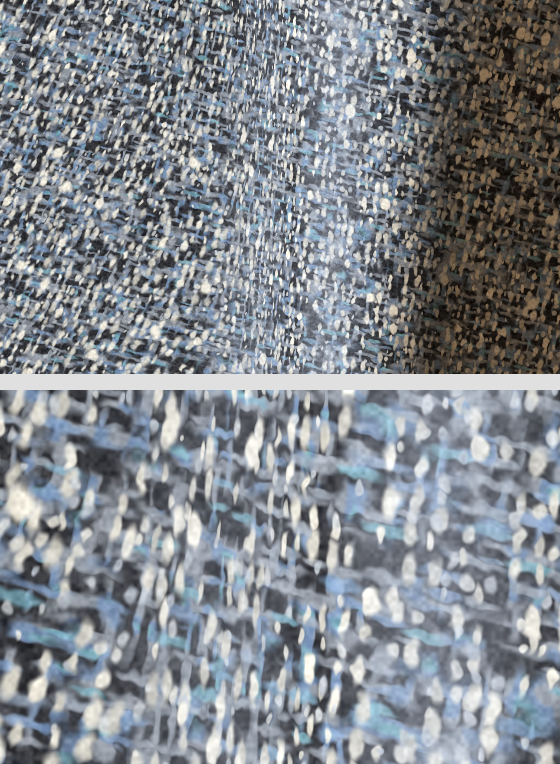
Top: the whole. Bottom: its middle third, enlarged.
Give the GLSL for this texture, as a Shadertoy shader.

```glsl
// Folded tweed cloth: cream flecks and grey-blue threads on black, lit along a soft vertical ridge.

const vec3 INK   = vec3(0.095, 0.09, 0.095);
const vec3 SLATE = vec3(0.56, 0.585, 0.615);
const vec3 BLUE  = vec3(0.42, 0.53, 0.68);
const vec3 TEAL  = vec3(0.43, 0.66, 0.71);
const vec3 CREAM = vec3(0.99, 0.96, 0.88);
const vec3 SHEEN = vec3(0.70, 0.74, 0.81);
const vec3 BROWN = vec3(0.66, 0.56, 0.46);
const vec3 UMBER = vec3(0.17, 0.13, 0.085);

float hash(vec2 p, float seed) {
    vec3 q = fract(vec3(p.xyx + seed * 17.3) * vec3(0.1031, 0.1030, 0.0973));
    q += dot(q, q.yzx + 33.33);
    return fract((q.x + q.y) * q.z);
}

float valueNoise(vec2 p, float seed) {
    vec2 i = floor(p), f = fract(p);
    f = f * f * (3.0 - 2.0 * f);
    float low  = mix(hash(i, seed), hash(i + vec2(1, 0), seed), f.x);
    float high = mix(hash(i + vec2(0, 1), seed), hash(i + vec2(1, 1), seed), f.x);
    return mix(low, high, f.y);
}

float bump(float x, float centre, float width) {
    float d = (x - centre) / width;
    return exp(-d * d);
}

// Jittered elliptical stitches: x = coverage, y = random tint of the top stitch.
vec2 stitches(vec2 cloth, vec2 density, vec2 halfSize, float fill, float soft, float seed) {
    vec2 g = cloth * density;
    vec2 cell = floor(g);
    vec2 result = vec2(0.0);
    for (int j = -1; j <= 1; j++)
    for (int i = -1; i <= 1; i++) {
        vec2 id = cell + vec2(i, j);
        if (hash(id, seed) > fill) continue;
        vec2 jitter = vec2(hash(id, seed + 1.0), hash(id, seed + 2.0)) - 0.5;
        vec2 size = halfSize * mix(0.65, 1.3, hash(id, seed + 3.0));
        float d = length((g - id - 0.5 - 0.5 * jitter) / size);
        float cover = 1.0 - smoothstep(1.0 - soft, 1.0 + soft, d);
        if (cover > result.x) result = vec2(cover, hash(id, seed + 4.0));
    }
    return result;
}

// Cloth coordinates: leaning threads, squeezed where the sheet turns into the fold.
vec2 clothCoords(vec2 p) {
    float lean = mix(0.45, 0.14, smoothstep(0.2, 0.85, p.x));
    lean += 0.10 * smoothstep(0.95, 1.3, p.x);
    float squeeze = 0.13 * smoothstep(0.60, 0.83, p.x);
    return vec2(p.x + squeeze - lean * (p.y - 0.5), p.y + 0.26 * p.x);
}

vec3 threadTint(float t) {
    vec3 tint = mix(SLATE, BLUE, smoothstep(0.45, 0.70, t));
    return mix(tint, TEAL, smoothstep(0.75, 0.95, t));
}

vec3 weave(vec2 cloth, float soft) {
    // Slightly ragged outlines
    vec2 ragged = vec2(valueNoise(cloth * 100.0, 1.0), valueNoise(cloth * 100.0, 2.0)) - 0.5;
    cloth += 0.006 * ragged;

    // Fine streaks along both thread directions
    float warp = valueNoise(cloth * vec2(115.0, 34.0), 3.0);
    float weft = valueNoise(cloth * vec2(30.0, 105.0), 4.0);
    float streak = smoothstep(0.42, 0.88, max(warp, weft));
    float hue = valueNoise(cloth * vec2(45.0, 60.0), 5.0);
    vec3 col = mix(INK, threadTint(hue) * 1.08, 0.9 * streak);

    // Grey-blue dashes, then cream flecks and slubs
    vec2 dash = stitches(cloth, vec2(24.0, 48.0), vec2(0.46, 0.23), 0.44, soft, 10.0);
    col = mix(col, threadTint(dash.y) * 1.12, 0.72 * dash.x);
    vec2 fleck = stitches(cloth, vec2(40.0, 31.0), vec2(0.23, 0.38), 0.58, soft, 20.0);
    col = mix(col, CREAM * mix(0.82, 1.05, fleck.y), 0.93 * fleck.x);
    vec2 knot = stitches(cloth, vec2(54.0, 47.0), vec2(0.25, 0.31), 0.34, soft, 30.0);
    col = mix(col, mix(SLATE * 1.3, CREAM, knot.y), 0.85 * knot.x);
    vec2 slub = stitches(cloth, vec2(15.0, 12.0), vec2(0.15, 0.17), 0.30, soft * 0.7, 40.0);
    return mix(col, CREAM, slub.x);
}

void mainImage(out vec4 fragColor, in vec2 fragCoord) {
    vec2 p = fragCoord / iResolution.y;
    float soft = mix(0.58, 0.38, smoothstep(0.3, 0.9, p.x));
    vec3 col = weave(clothCoords(p), soft);

    // Shadowed far side of the ridge
    float shade = smoothstep(-0.06, 0.22, p.x - 0.98 - 0.14 * p.y);
    col *= mix(vec3(1.0), BROWN, shade);
    col *= 1.0 - 0.25 * bump(p.x, 1.16 + 0.05 * p.y, 0.05);
    col = mix(col, UMBER, 0.25 * shade);

    // Pale sheen on both slopes beside the valley
    float sheen = 0.16 * (1.0 - shade);
    sheen += 0.33 * bump(p.x, 0.87 + 0.05 * p.y, 0.085);
    sheen += 0.26 * bump(p.x, 0.66 + 0.08 * p.y, 0.10) * mix(1.0, 0.5, p.y);
    sheen *= 1.0 - 0.4 * bump(p.x, 0.78, 0.025);
    col = mix(col, SHEEN, sheen);
    col *= 1.0 + 0.10 * bump(p.x, 0.84, 0.20);

    // Surface grain
    float grain = valueNoise(p * 260.0, 50.0) + valueNoise(p * 150.0, 51.0) - 1.0;
    col += 0.11 * grain * (1.0 - 0.45 * shade);
    fragColor = vec4(clamp(col, 0.0, 1.0), 1.0);
}
```
